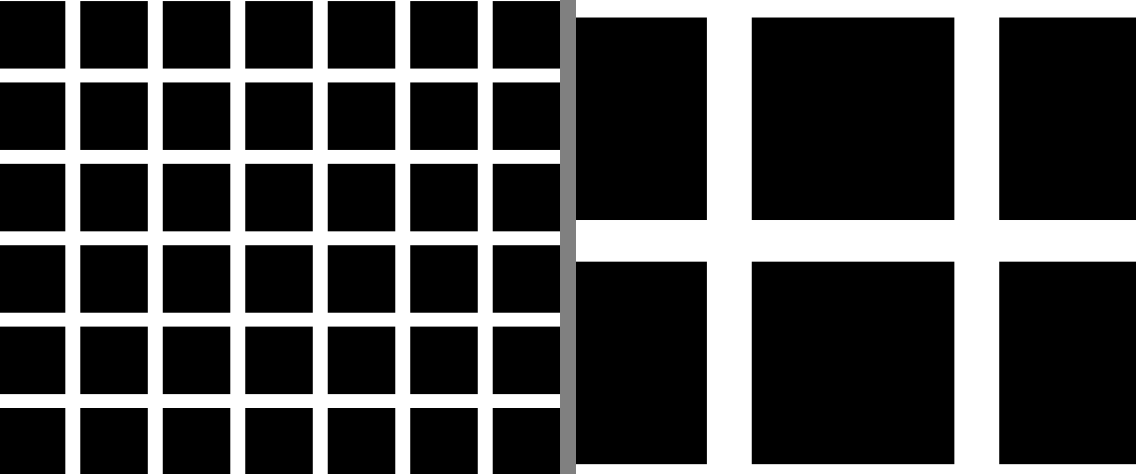
Left, the full canvas; right, a detail of the centre.
Give the GLSL for this pattern, as a WebGL 2 fragment shader.

```glsl
#version 300 es
precision highp float;

uniform vec2 u_resolution;
out vec4 fragColor;

const vec3 TILE_COLOR = vec3(0.0);
const vec3 GROUT_COLOR = vec3(1.0);

// Grid layout as fractions of the canvas width and height
const vec2 PERIOD = vec2(0.1473, 0.1717);
const vec2 GROUT_WIDTH = vec2(0.0267, 0.0293);
const vec2 FIRST_GROUT_CENTER = vec2(0.1300, -0.0178);

// Distance on each axis to the nearest repeated line center
vec2 lineDistance(vec2 p, vec2 origin, vec2 period) {
    vec2 cell = fract((p - origin) / period + 0.5) - 0.5;
    return abs(cell) * period;
}

// Antialiased coverage of the space between the lines
float tileCoverage(vec2 lineDist, vec2 lineWidth, vec2 pixel) {
    vec2 inside = clamp((lineDist - 0.5 * lineWidth) / pixel + 0.5, 0.0, 1.0);
    return inside.x * inside.y;
}

void main() {
    vec2 uv = gl_FragCoord.xy / u_resolution;
    vec2 pixel = 1.0 / u_resolution;

    vec2 dist = lineDistance(uv, FIRST_GROUT_CENTER, PERIOD);
    float tile = tileCoverage(dist, GROUT_WIDTH, pixel);

    fragColor = vec4(mix(GROUT_COLOR, TILE_COLOR, tile), 1.0);
}
```
